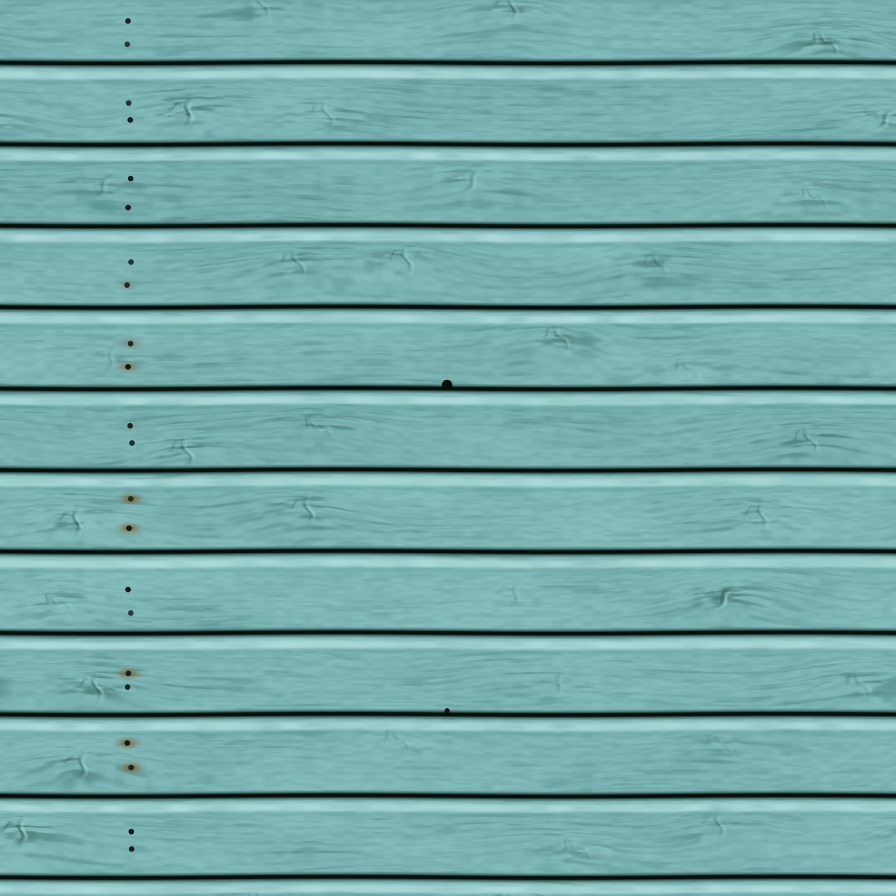
A WebGL 1 fragment shader for this texture:

```glsl
precision highp float;
// Eleven painted teal weatherboards: each has a dark groove, a lit top bevel,
// fine horizontal grain bent around knots, and two nails in a column.
// Noise wraps in x and every board is seeded by its wrapped row number.
uniform vec2 u_resolution;

const float BOARDS = 11.0;
const float GROOVE_OFFSET = 0.229;
const float NAIL_COLUMN = 0.1445;
const vec3 PAINT = vec3(0.50, 0.72, 0.72);
const vec3 PAINT_DARK = vec3(0.40, 0.62, 0.62);
const vec3 PAINT_LIGHT = vec3(0.67, 0.85, 0.85);
const vec3 SHADE = vec3(0.24, 0.42, 0.40);
const vec3 DEEP_SHADE = vec3(0.11, 0.22, 0.19);
const vec3 GROOVE = vec3(0.03, 0.05, 0.045);
const vec3 RUST = vec3(0.48, 0.36, 0.16);

float hash(vec2 p) {
  vec3 q = fract(vec3(p.xyx) * 0.1031);
  q += dot(q, q.yzx + 33.33);
  return fract((q.x + q.y) * q.z);
}

// Value noise with a whole-number period in x.
float noise(vec2 p, float period, float seed) {
  vec2 i = floor(p), f = fract(p);
  f = f * f * (3.0 - 2.0 * f);
  float x0 = mod(i.x, period), x1 = mod(i.x + 1.0, period);
  float y = i.y + seed * 57.0;
  float low = mix(hash(vec2(x0, y)), hash(vec2(x1, y)), f.x);
  float high = mix(hash(vec2(x0, y + 1.0)), hash(vec2(x1, y + 1.0)), f.x);
  return mix(low, high, f.y);
}

// Offset to a point in board heights, taking the shorter way round in x.
vec2 wrappedOffset(vec2 p, vec2 centre) {
  return vec2((fract(p.x - centre.x + 0.5) - 0.5) * BOARDS, p.y - centre.y);
}

float disc(vec2 d, float radius, float soft) {
  return 1.0 - smoothstep(radius - soft, radius + soft, length(d));
}

// Slanted hairline, tapered at its ends.
float crack(vec2 d, float angle, float halfLength, float soft) {
  vec2 axis = vec2(cos(angle), sin(angle));
  float along = dot(d, axis) / halfLength;
  float across = dot(d, vec2(-axis.y, axis.x)) + 0.025 * sin(along * 4.0);
  return exp(-along * along * 2.0) * (1.0 - smoothstep(0.008, 0.025 + soft, abs(across)));
}

// x: grain displacement, y: dark stain, z: dark minus light crack.
vec3 knots(vec2 p, float board, float soft) {
  vec3 sum = vec3(0.0);
  for (int k = 0; k < 3; k++) {
    vec2 id = vec2(board * 3.0 + float(k), 71.0);
    vec2 centre = vec2((float(k) + hash(id)) / 3.0, 0.28 + 0.5 * hash(id + 9.0));
    vec2 d = wrappedOffset(p, centre);
    float power = 0.25 + 0.75 * hash(id + 23.0);
    float angle = mix(0.5, 2.5, hash(id + 31.0));
    sum.x += power * exp(-dot(d * vec2(1.1, 3.0), d * vec2(1.1, 3.0)));
    sum.y += power * exp(-dot(d * vec2(2.2, 5.0), d * vec2(2.2, 5.0)));
    sum.z += power * (crack(d, angle, 0.17, soft) - 0.8 * crack(d - vec2(0.05, 0.02), angle, 0.16, soft));
    sum.z += power * 0.7 * crack(d + vec2(0.16, 0.06), angle + 1.4, 0.11, soft);
  }
  return sum;
}

vec3 paintedWood(vec2 p, float board, float soft) {
  vec3 knot = knots(p, board, soft);
  float sway = noise(vec2(p.x * 7.0, p.y * 2.0), 7.0, board + 20.0);
  float grainY = p.y + 0.22 * knot.x + 0.12 * sway;
  float blotch = noise(vec2(p.x * 9.0, p.y * 3.0), 9.0, board + 40.0);
  float streak = noise(vec2(p.x * 26.0, grainY * 24.0), 26.0, board + 60.0);
  float fibre = noise(vec2(p.x * 90.0, grainY * 32.0), 90.0, board + 80.0);
  float rings = pow(0.5 + 0.5 * sin(grainY * 58.0 + 4.0 * sway), 4.0);
  float dash = smoothstep(0.60, 0.92, streak) * (0.35 + 0.9 * blotch);
  float dark = 0.08 + 0.55 * dash + 0.4 * rings * blotch + 0.5 * (fibre - 0.4);
  dark += 0.35 * (blotch - 0.5) + 0.2 * (hash(vec2(board, 5.0)) - 0.5);
  vec3 colour = mix(PAINT, PAINT_DARK, clamp(dark, -0.35, 1.25));
  float stain = knot.y * smoothstep(0.48, 0.85, streak * 0.65 + fibre * 0.4);
  colour = mix(colour, SHADE, clamp(0.65 * stain + 0.6 * max(knot.z, 0.0), 0.0, 0.85));
  return mix(colour, PAINT_LIGHT, clamp(-0.7 * knot.z, 0.0, 0.7));
}

// Two nail heads with a rusty smear on some boards.
vec3 addNails(vec3 colour, vec2 p, float board, float soft) {
  for (int k = 0; k < 2; k++) {
    vec2 id = vec2(board, 101.0 + float(k));
    vec2 centre = vec2(NAIL_COLUMN + 0.006 * (hash(id) - 0.5), 0.34 + 0.29 * float(k) + 0.15 * hash(id + 7.0));
    vec2 d = wrappedOffset(p, centre);
    float rust = smoothstep(0.5, 0.85, hash(id + 13.0));
    colour = mix(colour, RUST, 0.8 * rust * exp(-dot(d * vec2(9.0, 19.0), d * vec2(9.0, 19.0))));
    colour = mix(colour, GROOVE, (0.7 + 0.25 * hash(id + 3.0)) * disc(d, 0.034, soft));
  }
  return colour;
}

void main() {
  vec2 uv = gl_FragCoord.xy / u_resolution;
  float soft = 0.6 * BOARDS / u_resolution.y;
  float row = uv.y * BOARDS - GROOVE_OFFSET + 0.008 * sin(6.28318 * uv.x * 2.0);
  float board = mod(floor(row), BOARDS);
  vec2 p = vec2(uv.x, 1.0 - fract(row)); // p.y runs down from the top groove
  vec3 colour = addNails(paintedWood(p, board, soft), p, board, soft);

  // Lit bevel with worn, uneven paint
  float wear = noise(vec2(uv.x * 40.0, p.y * 14.0), 40.0, board + 120.0);
  float bevel = smoothstep(0.05, 0.13, p.y) * (1.0 - smoothstep(0.17, 0.22, p.y));
  colour = mix(colour, PAINT_LIGHT, bevel * (0.55 + 0.5 * wear));
  colour = mix(colour, PAINT_DARK, 0.35 * exp(-pow((p.y - 0.235) / 0.025, 2.0)));

  // Groove shadow, dark core and a few nicks in the lower edge
  float edge = min(p.y, 1.0 - p.y);
  colour = mix(colour, SHADE, 1.0 - smoothstep(0.025, 0.075, edge));
  colour = mix(colour, DEEP_SHADE, 1.0 - smoothstep(0.018, 0.042, edge));
  colour = mix(colour, GROOVE, 1.0 - smoothstep(0.020 - soft, 0.020 + soft, edge));
  float nicked = step(abs(mod(board, 4.0) - 2.0), 0.5) * step(board, 7.0);
  colour = mix(colour, GROOVE, nicked * disc(wrappedOffset(p, vec2(0.499, 0.955)), 0.015 + 0.008 * board, soft));
  gl_FragColor = vec4(colour, 1.0);
}
```
